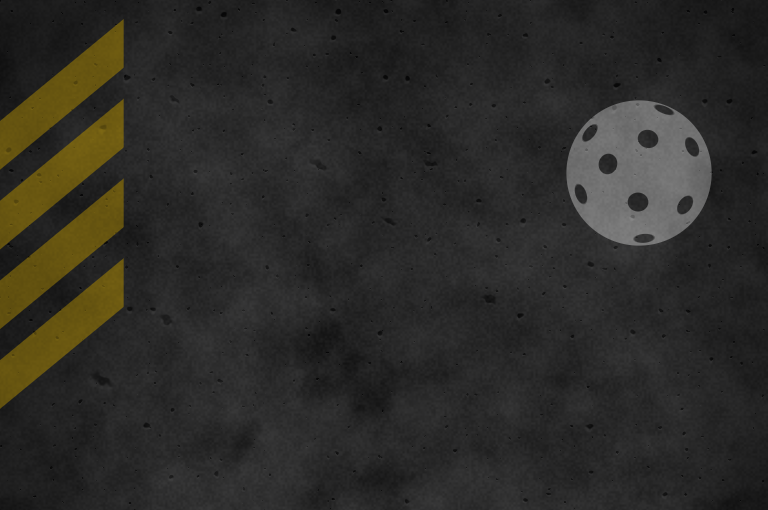
This background is drawn by a Shadertoy shader. Its source:

```glsl
// Dark pitted concrete wall with slanted hazard stripes and a pale perforated ball.

// Lengths are in units of the canvas height, origin at the lower left.
const vec3  CONCRETE = vec3(0.163, 0.163, 0.164);
const vec3  STRIPE_COLOR = vec3(0.445, 0.368, 0.070);
const vec3  BALL_COLOR = vec3(0.445);
const float PAINT_WEAR = 0.35;        // how much concrete shows through paint

const float STRIPE_RIGHT = 0.2425;
const float STRIPE_TOP = 0.9627;      // upper corner at the right end
const float STRIPE_SLOPE = 0.825;
const float STRIPE_PERIOD = 0.1563;
const float STRIPE_HEIGHT = 0.0955;
const float STRIPE_COUNT = 4.0;

const vec2  BALL_CENTER = vec2(1.253, 0.6608);
const float BALL_RADIUS = 0.1424;
const float HOLE_RADIUS = 0.142;      // relative to the ball
const int   HOLE_COUNT = 9;
const vec2  HOLES[HOLE_COUNT] = vec2[](
    vec2(0.345, 0.869), vec2(-0.676, 0.552), vec2(0.124, 0.469),
    vec2(0.731, 0.359), vec2(-0.428, 0.124), vec2(-0.80, -0.29),
    vec2(-0.014, -0.40), vec2(0.634, -0.441), vec2(0.069, -0.90));

// Large chips: center and half width
const int   CHIP_COUNT = 7;
const vec3  CHIPS[CHIP_COUNT] = vec3[](
    vec3(0.624, 0.677, 0.017), vec3(0.843, 0.680, 0.016),
    vec3(0.961, 0.414, 0.017), vec3(0.327, 0.372, 0.016),
    vec3(0.343, 0.804, 0.012), vec3(0.765, 0.567, 0.013),
    vec3(0.200, 0.255, 0.024));

float hash(vec2 p) {
    vec3 q = fract(p.xyx * 0.1031);
    q += dot(q, q.yzx + 33.33);
    return fract((q.x + q.y) * q.z);
}

float noise(vec2 p) {
    vec2 i = floor(p), f = fract(p);
    f = f * f * (3.0 - 2.0 * f);
    return mix(mix(hash(i), hash(i + vec2(1, 0)), f.x),
               mix(hash(i + vec2(0, 1)), hash(i + vec2(1, 1)), f.x), f.y);
}

float fbm(vec2 p) {
    float sum = 0.0, amp = 0.5;
    for (int i = 0; i < 5; i++) {
        sum += amp * noise(p);
        p = mat2(1.6, 1.2, -1.2, 1.6) * p + 17.3;
        amp *= 0.5;
    }
    return sum;
}

// Dark dent (negative) with a lit lower rim (positive); d is in dent radii
float dent(vec2 d) {
    float hollow = 1.0 - smoothstep(0.5, 1.1, length(d));
    float rim = 1.0 - smoothstep(0.5, 1.2, length(d + vec2(0.2, 0.9)));
    return 0.4 * rim * (1.0 - hollow) - hollow;
}

// One random pit in some of the cells of a grid
float pits(vec2 p, float cells, float density) {
    vec2 id = floor(p * cells), f = fract(p * cells);
    vec2 center = 0.3 + 0.4 * vec2(hash(id + 11.7), hash(id + 47.1));
    float radius = mix(0.05, 0.14, pow(hash(id + 83.9), 2.0));
    return step(hash(id + 5.3), density) * dent((f - center) / radius * vec2(0.85, 1.0));
}

float concreteShade(vec2 p) {
    // Stains, mottling and grain
    float shade = 1.0 + 0.55 * (fbm(p * 4.0 + 3.1) - 0.48)
                      + 0.65 * (fbm(p * 15.0 + 41.0) - 0.48)
                      + 0.24 * (noise(p * 230.0) - 0.5);
    shade -= 0.25 * smoothstep(0.56, 0.75, fbm(p * 8.0 + 70.0));

    // Darker borders
    shade *= mix(0.68, 1.0, smoothstep(0.0, 0.38, p.x));
    shade *= 1.0 - 0.25 * smoothstep(1.2, 1.5, p.x);
    shade *= 1.0 - 0.22 * smoothstep(0.7, 1.0, p.y);

    // Pits and chips with ragged outlines
    vec2 ragged = p + 0.005 * (vec2(noise(p * 110.0), noise(p * 110.0 + 50.0)) - 0.5);
    float relief = pits(ragged, 22.0, 0.24) + 0.8 * pits(ragged + 3.7, 48.0, 0.2);
    for (int i = 0; i < CHIP_COUNT; i++) {
        vec2 d = (ragged + ragged - p - CHIPS[i].xy) / CHIPS[i].z;
        relief += 0.7 * dent(vec2(d.x, 2.0 * d.y + 0.7 * d.x));
    }
    return max(shade + 0.55 * relief, 0.18);
}

// Antialiased coverage from a signed distance
float cover(float d) {
    return clamp(0.5 - d * iResolution.y, 0.0, 1.0);
}

float stripeMask(vec2 p) {
    float depth = STRIPE_TOP - STRIPE_SLOPE * (STRIPE_RIGHT - p.x) - p.y;
    float row = clamp(floor(depth / STRIPE_PERIOD + 0.2), 0.0, STRIPE_COUNT - 1.0);
    float offset = abs(depth - row * STRIPE_PERIOD - 0.5 * STRIPE_HEIGHT);
    float d = (offset - 0.5 * STRIPE_HEIGHT) / length(vec2(1.0, STRIPE_SLOPE));
    return cover(d) * cover(p.x - STRIPE_RIGHT);
}

float ballMask(vec2 p) {
    vec2 q = (p - BALL_CENTER) / BALL_RADIUS;
    float mask = cover((length(q) - 1.0) * BALL_RADIUS);
    for (int i = 0; i < HOLE_COUNT; i++) {
        // Holes flatten along the radius toward the rim of the sphere
        vec2 c = HOLES[i], axis = normalize(c), d = q - c;
        float squash = sqrt(1.0 - dot(c, c));
        vec2 e = vec2(dot(d, axis) / squash, dot(d, vec2(-axis.y, axis.x)));
        mask *= 1.0 - cover((length(e) - HOLE_RADIUS) * squash * BALL_RADIUS);
    }
    return mask;
}

void mainImage(out vec4 fragColor, in vec2 fragCoord) {
    vec2 p = fragCoord / iResolution.y;
    float shade = concreteShade(p);
    float worn = mix(1.0, shade, PAINT_WEAR);
    vec3 color = CONCRETE * shade;
    color = mix(color, STRIPE_COLOR * worn, stripeMask(p));
    color = mix(color, BALL_COLOR * worn, ballMask(p));
    fragColor = vec4(color, 1.0);
}
```
